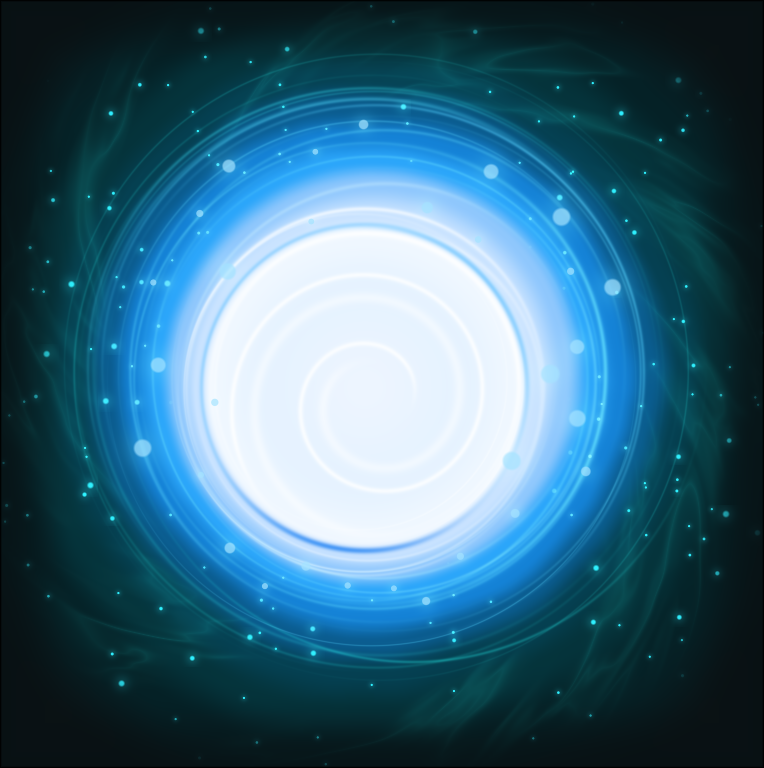
A WebGL 2 fragment shader for this background:

```glsl
#version 300 es
precision highp float;
// A glowing blue spiral portal with a white core, teal wisps and drifting sparks.
uniform vec2 u_resolution;
out vec4 outColor;

const float TAU = 6.2831853;
const vec2 CORE_CENTER = vec2(-0.022, -0.005);
const vec2 RING_CENTER = vec2(-0.009, 0.013);
const vec3 WHITE = vec3(0.97, 0.99, 1.0);
const vec3 SKY = vec3(0.30, 0.72, 1.0);
const vec3 AZURE = vec3(0.12, 0.50, 0.95);
const vec3 CYAN = vec3(0.15, 0.85, 0.92);
const vec3 TEAL = vec3(0.06, 0.48, 0.46);
const vec3 EDGE_DARK = vec3(0.03, 0.065, 0.075);
const float SPIRAL_START = 0.05;
const float SPIRAL_PITCH = 0.09;
const int ARC_COUNT = 34;
const int ORB_COUNT = 30;

// Radial palette: colour and the radius where it sits
const int STOP_COUNT = 12;
const vec4 STOPS[STOP_COUNT] = vec4[](
    vec4(0.93, 0.96, 1.00, 0.00), vec4(0.90, 0.95, 1.00, 0.13),
    vec4(0.94, 0.97, 1.00, 0.20), vec4(0.79, 0.89, 1.00, 0.22),
    vec4(0.56, 0.78, 0.99, 0.25), vec4(0.17, 0.65, 0.98, 0.28),
    vec4(0.08, 0.51, 0.84, 0.315), vec4(0.04, 0.36, 0.56, 0.35),
    vec4(0.02, 0.25, 0.32, 0.39), vec4(0.02, 0.20, 0.23, 0.44),
    vec4(0.02, 0.13, 0.15, 0.50), vec4(0.04, 0.07, 0.08, 0.62));

float hash(vec2 p) {
    vec3 q = fract(p.xyx * vec3(0.1031, 0.1030, 0.0973));
    q += dot(q, q.yzx + 33.33);
    return fract((q.x + q.y) * q.z);
}

float noise(vec2 p) {
    vec2 i = floor(p), f = fract(p);
    f = f * f * (3.0 - 2.0 * f);
    return mix(mix(hash(i), hash(i + vec2(1, 0)), f.x),
               mix(hash(i + vec2(0, 1)), hash(i + vec2(1, 1)), f.x), f.y);
}

float fbm(vec2 p) {
    float sum = 0.0, gain = 0.5;
    for (int i = 0; i < 4; i++) {
        sum += gain * noise(p);
        p = mat2(1.6, 1.2, -1.2, 1.6) * p + 7.3;
        gain *= 0.5;
    }
    return sum;
}

vec3 screen(vec3 base, vec3 light) { return base + (1.0 - base) * clamp(light, 0.0, 1.0); }

float line(float d, float width) { return exp(-d * d / (width * width)); }

// Thin circle, brightest towards one direction
float arc(vec2 p, float radius, float width, float facing, float focus) {
    float lit = 0.5 + 0.5 * cos(atan(p.y, p.x) - facing);
    return line(length(p) - radius, width) * pow(lit, focus);
}

vec3 radialColor(float r) {
    vec3 col = STOPS[0].rgb;
    for (int i = 1; i < STOP_COUNT; i++)
        col = mix(col, STOPS[i].rgb, smoothstep(STOPS[i - 1].w, STOPS[i].w, r));
    return col;
}

// One spark per grid cell, kept by chance
float sparks(vec2 p, float cells, float chance, float seed) {
    vec2 id = floor(p * cells), key = id + seed;
    vec2 spot = 0.2 + 0.6 * vec2(hash(key), hash(key + 31.7));
    float d = length(p * cells - id - spot) / cells;
    float size = mix(0.0015, 0.0042, pow(hash(key + 57.1), 3.0));
    float keep = step(hash(key + 83.9), chance);
    return keep * (1.0 - smoothstep(size * 0.5, size * 1.4, d) + 0.2 * line(d, size * 2.8));
}

void main() {
    vec2 p = (gl_FragCoord.xy - 0.5 * u_resolution) / u_resolution.y;
    vec2 core = p - CORE_CENTER, ring = p - RING_CENTER;
    float coreR = length(core);
    vec2 q = p - mix(CORE_CENTER, RING_CENTER, smoothstep(0.19, 0.29, coreR));
    float r = length(q);
    vec3 col = radialColor(r + 0.03 * (fbm(p * 5.0) - 0.47) * smoothstep(0.22, 0.34, r));

    // Teal wisps twisted around the portal
    float twist = 3.5 * r;
    vec2 swirled = mat2(cos(twist), sin(twist), -sin(twist), cos(twist)) * q;
    vec2 warped = swirled * 4.0 + 1.6 * fbm(swirled * 5.0 + 3.0);
    float ridge = pow(1.0 - abs(2.0 * fbm(warped) - 0.95), 14.0);
    float outer = smoothstep(0.33, 0.40, r) * (1.0 - smoothstep(0.45, 0.56, r));
    col = screen(col, TEAL * ridge * outer * 0.25);

    // Orbiting streaks
    for (int i = 0; i < ARC_COUNT; i++) {
        float k = float(i);
        float radius = mix(0.19, 0.41, (k + hash(vec2(k, 2.0))) / float(ARC_COUNT));
        vec2 shift = 0.025 * (vec2(hash(vec2(k, 5.0)), hash(vec2(k, 9.0))) - 0.5);
        float glow = arc(q - shift, radius, mix(0.001, 0.0028, hash(vec2(k, 13.0))),
                         TAU * hash(vec2(k, 17.0)), 3.0);
        vec3 tint = mix(mix(WHITE, SKY, smoothstep(0.22, 0.29, radius)), TEAL, smoothstep(0.33, 0.39, radius));
        col = screen(col, tint * glow * 0.30);
    }

    // Leading arcs and the blue shadows on the core rim
    col = mix(col, AZURE, 0.75 * arc(core, 0.212, 0.004, -1.75, 9.0));
    col = mix(col, SKY, 0.55 * arc(core, 0.211, 0.004, 0.65, 4.0));
    col = mix(col, SKY, 0.40 * arc(core, 0.213, 0.003, 2.6, 2.0));
    col = screen(col, WHITE * 0.80 * arc(core, 0.201, 0.004, 1.2, 1.0));
    col = screen(col, WHITE * 0.65 * arc(core, 0.233, 0.003, 1.8, 1.5));
    col = screen(col, SKY * 0.70 * arc(ring, 0.300, 0.003, -0.1, 3.0));
    col = screen(col, SKY * 0.45 * arc(ring, 0.350, 0.0022, 0.7, 2.0));
    col = screen(col, TEAL * 0.60 * arc(p - vec2(0.04, 0.02), 0.382, 0.002, -1.5, 6.0));

    // Two-strand spiral within the core
    vec2 eye = p - vec2(-0.010, -0.021);
    float turn = (length(eye) - SPIRAL_START) / SPIRAL_PITCH - atan(eye.y, eye.x) / TAU;
    float strand = line((fract(turn + 0.5) - 0.5) * SPIRAL_PITCH, 0.0035)
                 + 0.6 * line((fract(turn + 0.83) - 0.5) * SPIRAL_PITCH, 0.007);
    float inside = smoothstep(0.045, 0.065, length(eye)) * (1.0 - smoothstep(0.18, 0.205, coreR));
    col = screen(col, WHITE * strand * inside * 0.75);

    // Small sparks, then soft orbs riding the ring
    float field = smoothstep(0.25, 0.30, r) * (1.0 - smoothstep(0.50, 0.58, r));
    float dust = sparks(p, 19.0, 0.30, 11.0) + sparks(p + 0.37, 27.0, 0.16, 71.0);
    col = screen(col, mix(SKY, CYAN, smoothstep(0.30, 0.38, r)) * dust * field * 0.9);
    for (int i = 0; i < ORB_COUNT; i++) {
        float k = float(i), angle = k * 2.39996;
        float orbit = mix(0.21, 0.335, hash(vec2(k, 41.0)));
        float size = mix(0.004, 0.013, pow(hash(vec2(k, 47.0)), 1.5));
        float d = length(ring - orbit * vec2(cos(angle), sin(angle)));
        col = mix(col, vec3(0.62, 0.87, 1.0), 0.7 * (1.0 - smoothstep(size * 0.75, size * 1.1, d)));
        col = screen(col, SKY * 0.22 * line(d, size * 2.2));
    }

    // Dark square frame
    vec2 border = abs(gl_FragCoord.xy / u_resolution - 0.5);
    float edge = max(border.x, border.y);
    col = mix(col, EDGE_DARK, 0.75 * smoothstep(0.40, 0.50, edge));
    col *= 1.0 - smoothstep(0.497, 0.5, edge);
    outColor = vec4(col, 1.0);
}
```
